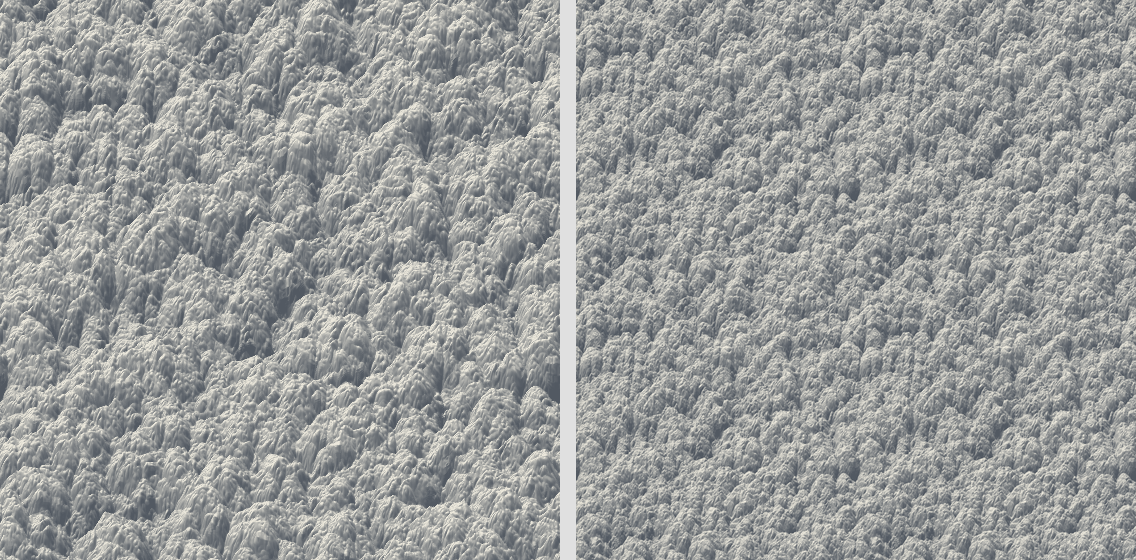
Left: one tile. Right: repeated 2 by 2.
Give the GLSL for this texture, as a WebGL 2 fragment shader.

```glsl
#version 300 es
precision highp float;
// Crusted snow: a tiling height field of round lumps and billowed crust, seen
// obliquely so near lumps hide those behind, and lit by a low sun at the back.
// Each pixel marches a slanted ray to the surface and shades its slope.

uniform vec2 u_resolution;
out vec4 fragColor;

// Whole repeats per canvas
const float LUMP_FREQ = 14.0;
const float KNOB_FREQ = 30.0;
const float CRUST_FREQ = 62.0;
const float GRAIN_FREQ = 134.0;
const vec2 DRIFT_FREQ = vec2(5.0, 3.0);

// Heights in canvas units
const float LUMP_HEIGHT = 0.052;
const float KNOB_HEIGHT = 0.026;
const float CRUST_HEIGHT = 0.011;
const float GRAIN_HEIGHT = 0.0045;
const float DRIFT_HEIGHT = 0.030;
const float MAX_HEIGHT = 0.110;
const float WARP = 0.008;

// Ray march
const int MAX_STEPS = 34;
const float STEP_SCALE = 0.4;
const float MIN_STEP = 0.0006;
const float HIT_GAP = 0.0004;
const float SLOPE_SPAN = 0.0012;

// Light and colour
const vec3 SUN = vec3(-0.40, 0.62, 0.675);
const float MEAN_TONE = 0.33;
const float MEAN_LIGHT = 0.20;
const float SUN_GAIN = 0.80;
const float RIM_GAIN = 0.20;
const float HOLLOW_GAIN = 4.0;
const float MEAN_HEIGHT = 0.052;
const vec3 SHADE_COLOR = vec3(0.43, 0.45, 0.47);
const vec3 SUNLIT_COLOR = vec3(0.86, 0.85, 0.81);

// Random pair for a lattice cell, wrapped to the given period
vec2 hash2(vec2 cell, vec2 period) {
    uvec2 v = uvec2(mod(cell, period)) + uvec2(period) * 131u;
    v = v * 1664525u + 1013904223u;
    v.x += v.y * 1664525u;
    v.y += v.x * 1664525u;
    v ^= v >> 16u;
    v.x += v.y * 1664525u;
    v.y += v.x * 1664525u;
    v ^= v >> 16u;
    return vec2(v & 0xffffu) / 65535.0;
}

float cornerSlope(vec2 cell, vec2 offset, vec2 f, vec2 period) {
    return dot(hash2(cell + offset, period) * 2.0 - 1.0, f - offset);
}

// Tiling gradient noise, roughly -0.8 to 0.8
float gradientNoise(vec2 p, vec2 period) {
    vec2 cell = floor(p), f = p - cell;
    vec2 w = f * f * f * (f * (f * 6.0 - 15.0) + 10.0);
    float low = mix(cornerSlope(cell, vec2(0, 0), f, period),
                    cornerSlope(cell, vec2(1, 0), f, period), w.x);
    float high = mix(cornerSlope(cell, vec2(0, 1), f, period),
                     cornerSlope(cell, vec2(1, 1), f, period), w.x);
    return 1.3 * mix(low, high, w.y);
}

// Overlapping round domes of uneven height, 0 to 1
float domes(vec2 p, float freq) {
    p *= freq;
    vec2 cell = floor(p);
    float top = 0.0;
    for (int j = -1; j <= 1; j++)
    for (int i = -1; i <= 1; i++) {
        vec2 neighbour = cell + vec2(i, j);
        vec2 r = hash2(neighbour, vec2(freq));
        vec2 d = neighbour + r - p;
        top = max(top, 1.0 - dot(d, d) - 0.5 * fract(r.x * 17.0 + r.y * 29.0));
    }
    return top;
}

float snowHeight(vec2 p) {
    // Integer shear with unit determinant: drifts rise to the right and still tile
    vec2 slanted = vec2(p.x - p.y, 2.0 * p.y - p.x);
    float drift = gradientNoise(slanted * DRIFT_FREQ, DRIFT_FREQ);
    float bend = gradientNoise(p * KNOB_FREQ, vec2(KNOB_FREQ));
    vec2 q = p + WARP * vec2(bend, -bend);
    float crust = abs(gradientNoise(q * CRUST_FREQ, vec2(CRUST_FREQ)));
    return DRIFT_HEIGHT * drift + LUMP_HEIGHT * domes(q, LUMP_FREQ)
         + KNOB_HEIGHT * domes(q, KNOB_FREQ) + CRUST_HEIGHT * crust;
}

float grainyHeight(vec2 p) {
    float grain = abs(gradientNoise(p * GRAIN_FREQ, vec2(GRAIN_FREQ)));
    return snowHeight(p) + GRAIN_HEIGHT * grain;
}

vec3 snowColor(vec2 screen) {
    // Walk from the near side until the slanted ray meets the surface
    vec2 ground = screen - vec2(0.0, MAX_HEIGHT);
    for (int i = 0; i < MAX_STEPS; i++) {
        float gap = screen.y - ground.y - snowHeight(ground);
        if (gap < HIT_GAP) break;
        ground.y += max(gap * STEP_SCALE, MIN_STEP);
    }

    // Slope, sunlight, bright crests and dim hollows
    float h = grainyHeight(ground);
    float hx = grainyHeight(ground + vec2(SLOPE_SPAN, 0.0));
    float hy = grainyHeight(ground + vec2(0.0, SLOPE_SPAN));
    vec3 normal = normalize(vec3(h - hx, h - hy, SLOPE_SPAN));
    float light = dot(normal, SUN);
    float tone = MEAN_TONE + SUN_GAIN * (light - MEAN_LIGHT)
               + RIM_GAIN * smoothstep(0.6, 1.0, light)
               + HOLLOW_GAIN * (h - MEAN_HEIGHT);
    return mix(SHADE_COLOR, SUNLIT_COLOR, clamp(tone, -0.25, 1.15));
}

void main() {
    // Two diagonal samples soften the silhouettes
    vec2 shift = vec2(0.25, 0.25);
    vec3 color = snowColor((gl_FragCoord.xy - shift) / u_resolution)
               + snowColor((gl_FragCoord.xy + shift) / u_resolution);
    fragColor = vec4(0.5 * color, 1.0);
}
```
